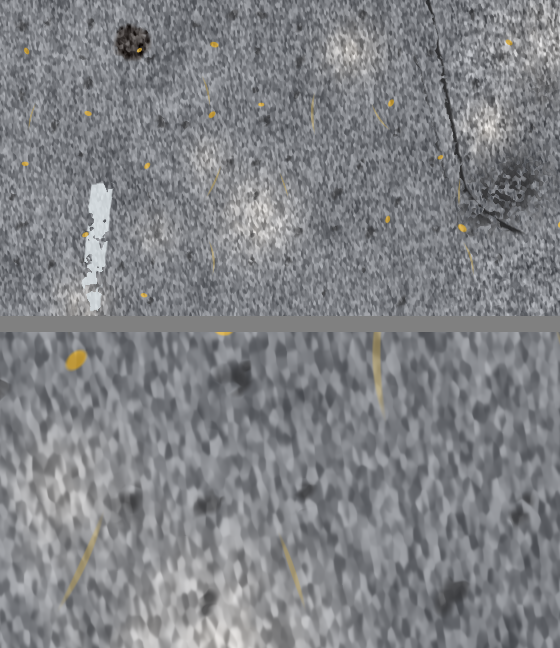
Top, the full canvas; bottom, a detail of the centre.
A WebGL 1 fragment shader for this texture:

```glsl
precision highp float;
uniform vec2 u_resolution;

const vec3 ASPHALT = vec3(0.485, 0.495, 0.515);
const vec3 SUNLIGHT = vec3(0.215, 0.195, 0.165);
const vec3 TAR = vec3(0.16, 0.16, 0.165);
const vec3 PAINT = vec3(0.81, 0.835, 0.85);
const vec3 LEAF = vec3(0.80, 0.64, 0.25);
const vec3 STRAW = vec3(0.68, 0.61, 0.42);

vec2 hash2(vec2 p) {
  vec3 q = fract(p.xyx * vec3(0.1031, 0.1030, 0.0973));
  q += dot(q, q.yzx + 33.33);
  return fract((q.xx + q.yz) * q.zy);
}

// Cellular noise: random cell tones blended softly at their borders
float cells(vec2 p, float crispness) {
  vec2 id = floor(p), f = p - id;
  float tone = 0.0, total = 0.0;
  for (int j = -1; j <= 1; j++) {
    for (int i = -1; i <= 1; i++) {
      vec2 o = vec2(float(i), float(j));
      vec2 d = o + hash2(id + o) - f;
      float w = exp(-crispness * dot(d, d));
      tone += w * hash2(id + o + 71.0).x;
      total += w;
    }
  }
  return tone / total;
}

float pool(vec2 p, vec2 center, float radius) {
  vec2 d = (p - center) / radius;
  return exp(-dot(d, d));
}

// One randomly turned, slightly bent ellipse in a share of the grid cells
float scatter(vec2 p, float pitch, float share, vec2 size, float turn, float soft, float seed) {
  vec2 id = floor(p / pitch);
  vec2 r = hash2(id + seed), s = hash2(id + seed + 37.0);
  vec2 q = p - (id + 0.3 + 0.4 * r) * pitch;
  float a = (s.x - 0.5) * turn, c = cos(a), n = sin(a);
  q = vec2(c * q.x - n * q.y, n * q.x + c * q.y);
  q.x += (r.y - 0.5) * q.y * q.y * 6.0;
  float d = length(q / (size * (0.65 + 0.5 * r.x)));
  return (1.0 - smoothstep(1.0 - soft, 1.0 + soft, d)) * step(s.y, share);
}

float line(float d, float halfWidth, float px) {
  return 1.0 - smoothstep(halfWidth - px, halfWidth + px, abs(d));
}

float span(float y, float low, float high, float soft) {
  return smoothstep(low - soft, low + soft, y) * (1.0 - smoothstep(high - soft, high + soft, y));
}

void main() {
  float px = 1.0 / u_resolution.y;
  vec2 p = gl_FragCoord.xy * px;

  // Noise layers from broad mottling down to grit
  float broad = cells(p * 7.0, 4.0) - 0.5;
  float clump = cells(p * vec2(36.0, 28.0) + 9.0, 6.0) - 0.5;
  float rough = cells(p * 85.0 + 30.0, 6.0) - 0.5;
  vec2 g = vec2(p.x + 0.12 * p.y, p.y);
  float grit = cells(g * vec2(170.0, 82.0), 4.5) - 0.5;
  vec2 w = p + vec2(clump + 0.5 * rough, rough) * 0.018;

  // Pools of sun between the shadows
  float sun = pool(w, vec2(1.12, 0.835), 0.09) + 1.15 * pool(w, vec2(1.546, 0.595), 0.08)
    + pool(w, vec2(0.81, 0.315), 0.12) + 0.6 * pool(w, vec2(0.66, 0.50), 0.07)
    + 0.5 * pool(w, vec2(0.50, 0.26), 0.07) + pool(w, vec2(0.266, 0.04), 0.085)
    + 0.7 * pool(w, vec2(1.72, 0.86), 0.16);
  sun *= 0.85 + 0.5 * clump;

  // Worn asphalt with vertical streaks
  float streak = cells(vec2(p.x * 45.0, p.y * 3.0), 6.0) - 0.5;
  float broken = smoothstep(1.36, 1.5, p.x);
  float tone = grit * (0.32 + 0.15 * sun + 0.06 * broken) + rough * (0.05 + 0.13 * broken);
  tone += broad * 0.10 + clump * 0.05 + streak * 0.08 * smoothstep(0.2, 1.0, p.y);
  vec3 color = ASPHALT + tone + sun * SUNLIGHT;

  // Tar spots, pothole and crumbled patch
  float spots = scatter(w, 0.11, 0.36, vec2(0.011, 0.015), 3.0, 0.6, 5.0);
  color = mix(color, TAR + 0.3 * max(grit, 0.0), spots * 0.6);
  float hole = 1.0 - smoothstep(0.8, 1.15, length((w - vec2(0.417, 0.865)) / vec2(0.058, 0.055)));
  color = mix(color, TAR * vec3(1.15, 1.0, 0.9) + rough * 0.4 + grit * 0.2, hole * 0.85);
  float crumble = pool(w, vec2(1.53, 0.35), 0.085) + pool(w, vec2(1.65, 0.42), 0.11)
    + 0.6 * pool(w, vec2(1.72, 0.72), 0.07);
  crumble *= smoothstep(-0.25, 0.25, rough + 0.4 * grit + 0.4 * clump);
  color = mix(color, TAR, clamp(crumble, 0.0, 1.0) * 0.85);

  // Main crack sweeping right, with a fainter companion
  float bend = max(0.42 - p.y, 0.0) / 0.16;
  float slope = 0.19 + 1.9 * bend;
  float mainX = 1.36 + 0.19 * (1.0 - p.y) + 0.15 * bend * bend;
  float mainD = (w.x - mainX) / sqrt(1.0 + slope * slope);
  float ragged = clump + 0.6 * rough;
  float crack = line(mainD, 0.003 + 0.011 * ragged + 0.003 * bend, 1.3 * px) * span(p.y, 0.262, 1.1, 0.01);
  float sideD = w.x - 1.32 - 0.25 * (0.82 - p.y);
  crack = max(crack, 0.65 * line(sideD, 0.001 + 0.008 * ragged, 1.3 * px) * span(p.y, 0.29, 0.83, 0.02));
  color = mix(color, TAR * 0.8, crack * 0.85);

  // Flaking painted dash
  float dashD = p.x + 0.3 * (w.x - p.x) - 0.31 - 0.1 * (p.y - 0.28);
  float dash = line(dashD, 0.034, px) * span(w.y, 0.02, 0.42, 0.004);
  float wear = 0.28 * (1.0 - smoothstep(0.10, 0.16, p.y)) - 0.31;
  dash *= smoothstep(wear - 0.03, wear + 0.03, clump + 0.4 * rough);
  color = mix(color, PAINT + grit * 0.08, dash);

  // Fallen straws and yellow leaves
  float straw = scatter(p, 0.27, 0.34, vec2(0.0038, 0.050), 1.3, 0.35, 13.0);
  float leaf = scatter(p, 0.19, 0.38, vec2(0.0085, 0.0135), 3.1, 0.25, 51.0);
  color = mix(color, STRAW + grit * 0.2, straw * 0.75);
  color = mix(color, LEAF + grit * 0.2, leaf * 0.95);

  gl_FragColor = vec4(clamp(color, 0.0, 1.0), 1.0);
}
```
